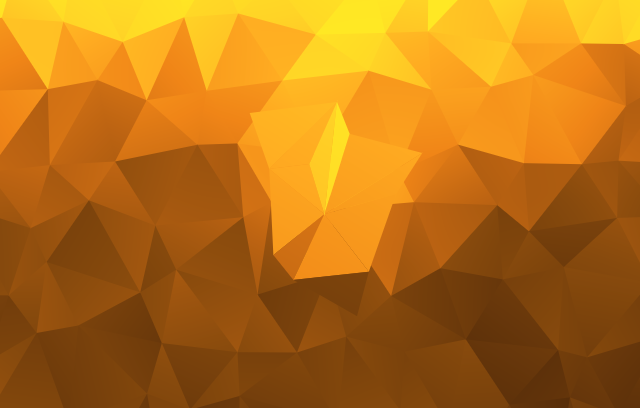
Give the GLSL for this background, as a Shadertoy shader.

```glsl
// Draws a low-poly mesh of facets, from yellow light above to brown shade below, with a bright central valley.

const float MESH_SCALE = 6.4;   // mesh rows per canvas height

vec2 hash2(vec2 p) {
    vec3 q = fract(p.xyx * vec3(0.1031, 0.1030, 0.0973));
    q += dot(q, q.yzx + 33.33);
    return fract((q.xx + q.yz) * q.zy);
}

// Colour ramp: 0 is brown, 1 is yellow
vec3 amberRamp(float tone) {
    float s = tone * 5.0;
    vec3 color = mix(vec3(0.25, 0.13, 0.025), vec3(0.38, 0.20, 0.04), clamp(s + 1.0, 0.0, 1.0));
    color = mix(color, vec3(0.53, 0.29, 0.05), clamp(s, 0.0, 1.0));
    color = mix(color, vec3(0.74, 0.39, 0.07), clamp(s - 1.0, 0.0, 1.0));
    color = mix(color, vec3(0.94, 0.52, 0.09), clamp(s - 2.0, 0.0, 1.0));
    color = mix(color, vec3(1.00, 0.67, 0.13), clamp(s - 3.0, 0.0, 1.0));
    color = mix(color, vec3(1.00, 0.83, 0.15), clamp(s - 4.0, 0.0, 1.0));
    return mix(color, vec3(1.00, 0.91, 0.14), clamp(s - 5.0, 0.0, 1.0));
}

// Broad light: fades downwards, reaches deeper in the valley
float lightField(vec2 p) {
    float depth = 1.0 - p.y;
    float across = (p.x - 0.85) / 0.25;
    float valley = exp(-across * across) * (1.0 - smoothstep(0.48, 0.68, depth));
    float tone = 0.06 + exp(-2.8 * depth * (1.0 - 0.62 * valley)) + 0.06 * valley;
    tone += 0.12 * smoothstep(0.85, 1.1, p.x) * smoothstep(0.1, 0.25, depth)
                 * (1.0 - smoothstep(0.33, 0.5, depth));
    tone -= 0.07 * smoothstep(0.8, 1.4, p.x) * smoothstep(0.4, 0.55, depth);
    vec2 ridge = (p - vec2(1.55, 0.74)) / vec2(0.12, 0.16);
    return tone - 0.24 * exp(-dot(ridge, ridge));
}

float cross2(vec2 a, vec2 b) { return a.x * b.y - a.y * b.x; }

// Distance to the nearest side of a triangle, positive inside
float triangleInside(vec2 p, vec2 a, vec2 b, vec2 c) {
    float winding = cross2(b - a, c - a) < 0.0 ? -1.0 : 1.0;
    float ab = winding * cross2(b - a, p - a) / length(b - a);
    float bc = winding * cross2(c - b, p - b) / length(c - b);
    float ca = winding * cross2(a - c, p - c) / length(a - c);
    return min(ab, min(bc, ca));
}

float coverage(vec2 p, vec2 a, vec2 b, vec2 c) {
    return clamp(triangleInside(p, a, b, c) * iResolution.y + 0.5, 0.0, 1.0);
}

// Jittered lattice with every other row shifted by half a cell
vec2 meshVertex(vec2 id) {
    vec2 jitter = (hash2(id + 37.0) - 0.5) * vec2(0.64, 0.60);
    return (id + vec2(0.5 * mod(id.y, 2.0), 0.0) + jitter) / MESH_SCALE;
}

// Adds one mesh facet: colour in rgb, coverage in a
void addMeshFacet(inout vec4 sum, vec2 p, vec2 a, vec2 b, vec2 c) {
    float weight = coverage(p, a, b, c);
    if (weight <= 0.0) return;
    vec2 center = (a + b + c) / 3.0;
    vec2 random = hash2(floor(center * 397.0));
    float base = lightField(center);
    float tone = mix(base, lightField(p), 0.2);
    tone += (random.x - 0.5) * mix(0.17, 0.24, smoothstep(0.2, 0.5, base));
    float angle = 6.2832 * random.y;
    tone += 0.45 * dot(p - center, vec2(cos(angle), sin(angle)));
    sum += vec4(amberRamp(tone), 1.0) * weight;
}

// Lays one large facet over the mesh
void layFacet(inout vec3 color, vec2 p, vec2 a, vec2 b, vec2 c, float tone) {
    vec2 center = (a + b + c) / 3.0;
    float shade = tone + dot(p - center, vec2(0.15, 0.25));
    color = mix(color, amberRamp(shade), coverage(p, a, b, c));
}

void mainImage(out vec4 fragColor, in vec2 fragCoord) {
    vec2 p = fragCoord / iResolution.y;
    vec2 cell = floor(p * MESH_SCALE);

    // Mesh: split each nearby quad along its shorter diagonal
    vec4 sum = vec4(0.0);
    for (int j = -1; j <= 1; j++) {
        for (int i = -2; i <= 1; i++) {
            vec2 id = cell + vec2(i, j);
            vec2 a = meshVertex(id);
            vec2 b = meshVertex(id + vec2(1, 0));
            vec2 c = meshVertex(id + vec2(1, 1));
            vec2 d = meshVertex(id + vec2(0, 1));
            bool alongAC = distance(a, c) < distance(b, d);
            addMeshFacet(sum, p, a, b, alongAC ? c : d);
            addMeshFacet(sum, p, alongAC ? a : b, c, d);
        }
    }
    vec3 color = sum.rgb / max(sum.a, 0.001);

    // Valley: lit walls and floor around one low point, then the bright wedge
    vec2 tip = vec2(0.795, 0.475), crest = vec2(0.826, 0.750);
    vec2 leftWall = vec2(0.660, 0.586), leftFoot = vec2(0.670, 0.375);
    vec2 floorLeft = vec2(0.719, 0.314), floorRight = vec2(0.904, 0.334);
    vec2 rightWall = vec2(1.035, 0.625), shoulder = vec2(0.857, 0.672);
    vec2 slope = vec2(0.971, 0.525), notch = vec2(0.758, 0.598);
    layFacet(color, p, leftWall, crest, vec2(0.612, 0.723), 0.84);
    layFacet(color, p, leftWall, crest, notch, 0.81);
    layFacet(color, p, leftWall, tip, notch, 0.79);
    layFacet(color, p, leftWall, tip, leftFoot, 0.74);
    layFacet(color, p, leftFoot, tip, floorLeft, 0.47);
    layFacet(color, p, floorLeft, tip, floorRight, 0.67);
    layFacet(color, p, floorRight, tip, slope, 0.71);
    layFacet(color, p, slope, tip, rightWall, 0.75);
    layFacet(color, p, shoulder, tip, rightWall, 0.77);
    layFacet(color, p, floorRight, floorLeft, vec2(0.875, 0.225), 0.13);
    layFacet(color, p, crest, tip, notch, 0.96);
    layFacet(color, p, crest, tip, shoulder, 1.12);
    fragColor = vec4(color, 1.0);
}
```
